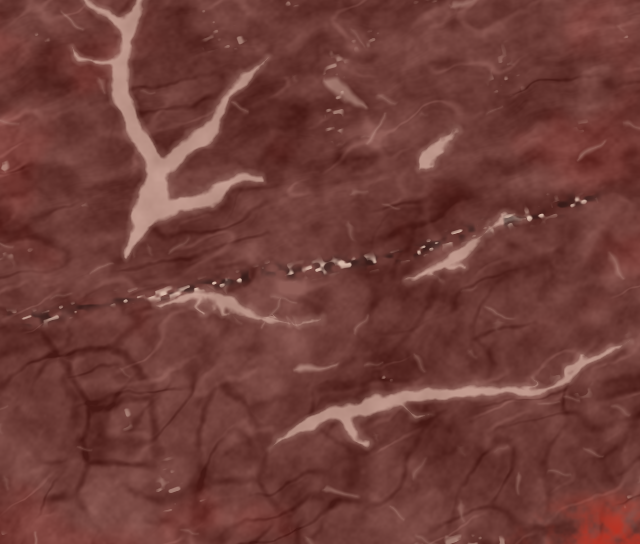
Give the GLSL for this texture, as a WebGL 1 fragment shader.

```glsl
precision highp float;
// Raw red meat: layered noise with fibres and broken creases, overlaid with
// branching seams of pale fat, scattered flecks and a wet, glinting cut.
uniform vec2 u_resolution;

#define MUSCLE_DARK vec3(0.335, 0.150, 0.132)
#define MUSCLE_PALE vec3(0.525, 0.328, 0.304)
#define FAT_COLOR vec3(0.735, 0.580, 0.535)
#define BLOOD_COLOR vec3(0.72, 0.19, 0.13)
#define EDGE_SOFT 0.005
#define WARP 0.05
#define CRACK_SCALE 8.0
#define CRACK_DEPTH 0.5
#define CREASE_DEPTH 0.34
#define FIBRE_CONTRAST 0.85

float hash(vec2 p) {
  return fract(sin(dot(p, vec2(127.1, 311.7))) * 43758.5453);
}

vec2 hash2(vec2 p) {
  return vec2(hash(p), hash(p + 37.3));
}

float noise(vec2 p) {
  vec2 i = floor(p), f = fract(p);
  f = f * f * (3.0 - 2.0 * f);
  return mix(mix(hash(i), hash(i + vec2(1, 0)), f.x),
             mix(hash(i + vec2(0, 1)), hash(i + 1.0), f.x), f.y);
}

float fbm(vec2 p) {
  float sum = 0.0, amp = 0.533;
  for (int i = 0; i < 4; i++) {
    sum += amp * noise(p);
    p = p * 2.03 + 17.7;
    amp *= 0.5;
  }
  return sum;
}

vec2 rotate(vec2 p, float a) {
  float c = cos(a), s = sin(a);
  return vec2(c * p.x + s * p.y, c * p.y - s * p.x);
}

float smoothMin(float a, float b, float k) {
  float h = max(k - abs(a - b), 0.0) / k;
  return min(a, b) - h * h * k * 0.25;
}

// Soft broken lines where stretched noise crosses its middle value
float creases(vec2 p, float angle, vec2 stretch) {
  float line = abs(noise(rotate(p, angle) * stretch) - 0.5);
  return smoothstep(0.11, 0.0, line) * smoothstep(0.4, 0.75, noise(p * 11.0 + stretch));
}

// Distance to a wavy stroke, pointed at a and thinning toward b
float strand(vec2 p, vec2 a, vec2 b, float width, float bend) {
  float len = distance(a, b);
  vec2 n = (b - a) / len;
  float along = dot(p - a, n) / len, t = clamp(along, 0.0, 1.0);
  float side = dot(p - a, vec2(-n.y, n.x)) - bend * sin(6.283 * t);
  float w = width * smoothstep(-0.06, 0.22, t) * (1.0 - 0.8 * t);
  return length(vec2(side, (along - t) * len)) - w;
}

// A trunk with four side branches, webbed at the joints
float fatTree(vec2 p, vec2 a, vec2 b, float width, float bend, float spread) {
  vec2 d = b - a, left = normalize(vec2(-d.y, d.x));
  float dist = strand(p, a, b, width, bend);
  for (int i = 0; i < 4; i++) {
    float odd = mod(float(i), 2.0), upper = step(2.0, float(i));
    float f = 0.2 + 0.12 * odd + 0.5 * upper;
    vec2 root = mix(a, b, f) + left * bend * sin(6.283 * f);
    vec2 reach = rotate(d, (1.2 - 0.55 * odd) * (1.0 - 2.0 * upper));
    reach *= spread * (0.45 + 0.2 * odd) * (1.0 - 0.55 * upper);
    float branch = strand(p, root, root + reach, width * (0.6 - 0.25 * upper), bend * 0.25);
    dist = smoothMin(dist, branch, width * 0.9);
  }
  return dist;
}

vec2 neighbour(int i) {
  return vec2(mod(float(i), 3.0), floor(float(i) / 3.0)) - 1.0;
}

// Short random streaks in some grid cells
float flecks(vec2 p, float scale, float angle) {
  vec2 q = rotate(p, angle) * scale;
  float mask = 0.0;
  for (int i = 0; i < 9; i++) {
    vec2 id = floor(q) + neighbour(i), r = hash2(id + scale), c = id + hash2(id + 9.1);
    vec2 reach = rotate(vec2(0.2 + 0.5 * r.x, 0), (r.y - 0.5) * 2.2);
    float d = strand(q, c, c + reach, 0.02 + 0.09 * r.y * r.y, 0.015) / scale;
    float on = step(hash(id + 5.7), 0.22) * (0.3 + 0.7 * r.x);
    mask = max(mask, on * smoothstep(EDGE_SOFT, -EDGE_SOFT, d));
  }
  return mask;
}

// Gap between the two nearest cell points: zero on crack lines
float crackGap(vec2 p) {
  float near = 9.0, second = 9.0;
  for (int i = 0; i < 9; i++) {
    vec2 id = floor(p) + neighbour(i);
    float d = distance(id + hash2(id), p);
    second = min(second, max(near, d));
    near = min(near, d);
  }
  return second - near;
}

void main() {
  vec2 p = gl_FragCoord.xy / u_resolution.y;
  vec2 q = p + WARP * (vec2(fbm(p * 10.0), fbm(p * 10.0 + 40.0)) - 0.5);
  float cut = q.y - 0.42 - 0.1 * p.x - 0.09 * p.x * p.x;
  float below = smoothstep(0.08, -0.12, cut), leftSide = smoothstep(0.8, 0.2, p.x);

  // Muscle tone and fibres
  float fibre = mix(fbm(rotate(q, 0.25) * vec2(9, 34)), fbm(rotate(q, 0.95) * vec2(13, 30)), below * 0.7);
  float tone = 0.5 + 0.9 * (fbm(p * 4.0 + 3.0) - 0.5) + 0.8 * (fbm(p * 24.0) - 0.5);
  tone += FIBRE_CONTRAST * (fibre - 0.5) + 0.16 * (noise(p * 120.0) - 0.5);
  tone += 0.2 * leftSide * below - 0.16 * (1.0 - below) * smoothstep(0.2, 0.5, p.x);

  // Cracks, dark creases and pale sinew
  float gap = crackGap(rotate(q, 0.5) * CRACK_SCALE);
  float crackMask = smoothstep(0.3, 0.65, noise(p * 9.0)) * below * mix(0.3, 1.0, leftSide);
  tone -= CRACK_DEPTH * smoothstep(0.17, 0.0, gap) * crackMask;
  tone += CREASE_DEPTH * (creases(q + 3.0, 0.5, vec2(9, 26)) - creases(q, 0.25, vec2(6, 22))
          - creases(q, 0.95, vec2(8, 20)) * (0.3 + 0.7 * below));
  vec3 color = mix(MUSCLE_DARK, MUSCLE_PALE, clamp(tone, -0.3, 1.2));
  color.r += 0.045 * smoothstep(0.54, 0.74, fbm(p * 4.5 + 21.0));

  // Bloody corner
  float corner = smoothstep(0.2, 0.0, length((p - vec2(1.14, 0.01)) * vec2(0.8, 1.8)));
  color = mix(color, BLOOD_COLOR, corner * smoothstep(0.35, 0.75, fbm(p * 24.0)));

  // Fat seams and flecks
  float fat = fatTree(q, vec2(0.22, 0.53), vec2(0.275, 1), 0.031, -0.045, 1.0);
  fat = min(fat, fatTree(q, vec2(0.5, 0.17), vec2(1.15, 0.38), 0.017, 0.033, 0.22));
  fat = min(fat, fatTree(q, vec2(0.29, 0.43), vec2(0.58, 0.42), 0.012, 0.026, 0.2));
  fat = min(fat, fatTree(q, vec2(0.75, 0.49), vec2(0.98, 0.6), 0.012, -0.01, 0.2));
  fat = min(fat, fatTree(q, vec2(0.78, 0.7), vec2(0.83, 0.76), 0.013, 0.004, 0.6));
  fat += 0.018 * (fbm(p * 28.0) - 0.47);
  float seam = max(0.3 * smoothstep(0.012, 0.0, fat), smoothstep(EDGE_SOFT, -EDGE_SOFT, fat));
  float small = max(flecks(q, 8.0, 0.45), 0.7 * flecks(q, 15.0, -0.5));
  color = mix(color, FAT_COLOR + 0.12 * (fbm(p * 24.0) - 0.5), max(seam, small * 0.75));

  // Wet cut: dark pits and glints
  float wet = exp(-cut * cut / 0.00013) * smoothstep(0.42, 0.66, noise(p * vec2(7, 3) + 5.0));
  color *= 1.0 - 0.38 * wet * smoothstep(0.4, 0.8, noise(p * vec2(60, 85)));
  float glint = smoothstep(0.66, 0.9, noise(rotate(p, 0.3) * vec2(85, 120) + 31.0));
  float stray = 0.5 * smoothstep(0.86, 0.95, noise(p * 13.0 + 60.0));
  color = mix(color, vec3(0.86, 0.74, 0.68), glint * max(wet, stray));
  gl_FragColor = vec4(color, 1.0);
}
```
